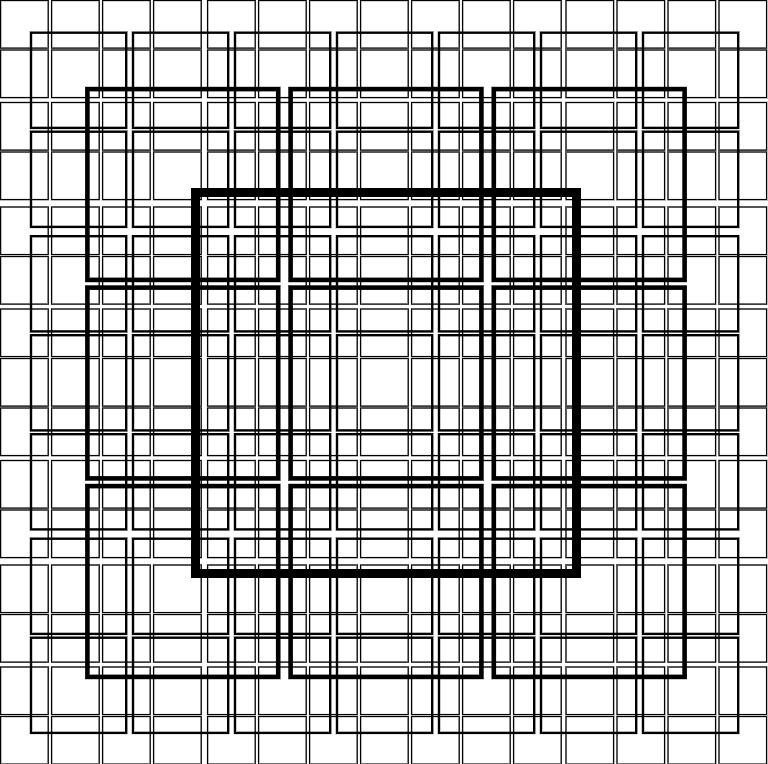
Reproduce this pattern procedurally as a WebGL 1 fragment shader.

```glsl
precision highp float;
uniform vec2 u_resolution;

// Distance from v to the closest cell centre of a row of 2 * reach + 1 cells.
// gaps: pitch, extra space per pair, extra space beyond the inner seven (low, high)
float nearestCell(float v, float reach, vec4 gaps) {
  float best = 1e4;
  for (int i = -7; i <= 7; i++) {
    float n = float(i);
    float k = abs(n);
    if (k > reach) continue;
    float centre = n * gaps.x + sign(n) * floor(k * 0.5) * gaps.y;
    centre += step(4.0, n) * gaps.w - step(4.0, -n) * gaps.z;
    best = min(best, abs(v - centre));
  }
  return best;
}

// Light left by a grid of outlined squares, box filtered over one pixel
float squareGrid(vec2 p, float reach, float halfSide, float stroke,
                 vec4 gapsX, vec4 gapsY, float pixel) {
  vec2 cell = vec2(nearestCell(p.x, reach, gapsX), nearestCell(p.y, reach, gapsY));
  float edge = max(cell.x, cell.y) - halfSide;
  float w = 0.5 * stroke;
  float h = 0.5 * pixel;
  float cover = (min(edge + w, h) - max(edge - w, -h)) / pixel;
  return 1.0 - clamp(cover, 0.0, 1.0);
}

void main() {
  // Centred coordinates: the canvas is 768 units wide
  float pixel = 768.0 / u_resolution.x;
  vec2 p = (gl_FragCoord.xy - 0.5 * u_resolution) * pixel;

  // Each level halves the squares and thins their outline
  float light = squareGrid(p - vec2(2.0, -1.0), 0.0, 190.5, 9.0,
                           vec4(0.0), vec4(0.0), pixel);
  light *= squareGrid(p - vec2(2.0, -1.0), 1.0, 95.4, 4.6,
                      vec4(203.2, 0.0, 0.0, 0.0), vec4(198.5, 0.0, 0.0, 0.0), pixel);
  light *= squareGrid(p - vec2(0.6, -0.8), 3.0, 47.6, 2.4,
                      vec4(102.0, 0.0, 0.0, 0.0), vec4(99.0, 5.5, 0.0, 0.0), pixel);
  light *= squareGrid(p - vec2(0.4, -0.3), 7.0, 23.8, 1.33,
                      vec4(51.0, 0.0, 3.0, 1.4), vec4(49.5, 3.0, 2.5, 2.5), pixel);

  gl_FragColor = vec4(vec3(light), 1.0);
}
```
